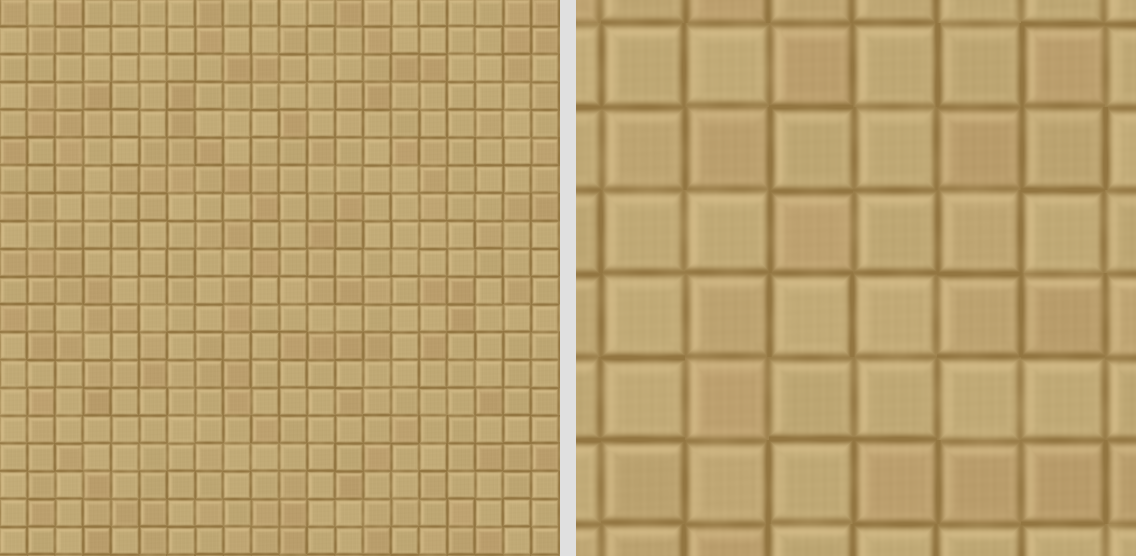
Left: the whole. Right: its middle third, enlarged.
Write a WebGL 2 fragment shader that draws this texture.

```glsl
#version 300 es
precision highp float;
// Square mosaic of glazed sand tiles, 20 by 20, with narrow ochre grooves.
// Each groove is a soft dark line with a lit bevel on its lower right side;
// hashes vary tile tint and groove depth, layered sines add faint glaze streaks.
uniform vec2 u_resolution;
out vec4 outColor;

#define TILES vec2(20.0, 20.0)
#define GRID_SHIFT vec2(0.035, 0.055)
#define GROOVE_WIDTH 0.044
#define BEVEL_OFFSET 0.105
#define BEVEL_WIDTH 0.045
#define LINE_WOBBLE 0.016
#define STREAK_AMOUNT 0.007
#define SAND vec3(0.757, 0.668, 0.465)
#define ROSE_SAND vec3(0.735, 0.618, 0.425)
#define BEVEL_LIGHT vec3(0.835, 0.738, 0.535)
#define GROOVE_OCHRE vec3(0.575, 0.462, 0.255)

float hash(vec2 p) {
    vec3 a = fract(vec3(p.xyx) * 0.1031);
    a += dot(a, a.yzx + 33.33);
    return fract((a.x + a.y) * a.z);
}

float bell(float d, float width) {
    return exp(-d * d / (2.0 * width * width));
}

// Returns groove and bevel strength for lines crossing the x axis of p.
vec2 jointProfile(vec2 p, float seed, float pixel) {
    vec2 segment = vec2(floor(p.x + 0.5), floor(p.y)) + seed;
    float wobble = (hash(segment) - 0.5) * 2.0 * LINE_WOBBLE;
    float d = p.x - floor(p.x + 0.5) - wobble;
    float depth = mix(0.72, 1.08, hash(segment + 17.0));
    float wear = 0.07 * sin(p.y * 9.0 + 40.0 * hash(segment + 5.0));
    float groove = bell(d, max(GROOVE_WIDTH, 0.5 * pixel)) * (depth + wear);
    float shine = mix(0.5, 1.0, hash(segment + 31.0));
    float bevel = bell(d - BEVEL_OFFSET, max(BEVEL_WIDTH, 0.5 * pixel)) * shine;
    return vec2(groove, bevel);
}

// Faint woven streaks, shifted per tile.
float glazeStreaks(vec2 p, float phase) {
    float across = sin(p.x * 47.0 + phase) + 0.6 * sin(p.x * 83.0 - phase * 2.0);
    float down = sin(p.y * 39.0 + phase * 3.0) + 0.5 * sin(p.y * 71.0 + p.x * 5.0);
    return 0.6 * across + 0.4 * down;
}

vec3 tileColor(vec2 p) {
    vec2 id = floor(p);
    vec2 local = fract(p) - 0.5;
    float tone = hash(id + 61.0);
    float rose = smoothstep(0.45, 1.0, hash(id + 103.0));
    vec3 color = mix(SAND, ROSE_SAND, rose * 0.85) + (tone - 0.5) * 0.025;
    // The face is a little deeper in the middle than at its rounded rim.
    float rim = max(abs(local.x - 0.03), abs(local.y - 0.03));
    color += mix(-0.008, 0.018, smoothstep(0.26, 0.40, rim));
    return color + STREAK_AMOUNT * glazeStreaks(p, tone * 6.28);
}

void main() {
    vec2 uv = gl_FragCoord.xy / u_resolution;
    vec2 p = vec2(uv.x, 1.0 - uv.y) * TILES + GRID_SHIFT;
    vec2 pixel = TILES / u_resolution;

    vec2 upright = jointProfile(p, 7.0, pixel.x);
    vec2 level = jointProfile(p.yx, 211.0, pixel.y);
    float groove = clamp(max(upright.x, level.x), 0.0, 1.0);
    float bevel = max(upright.y, level.y);

    vec3 color = mix(tileColor(p), BEVEL_LIGHT, 0.8 * bevel);
    color = mix(color, GROOVE_OCHRE, groove);
    outColor = vec4(color, 1.0);
}
```
